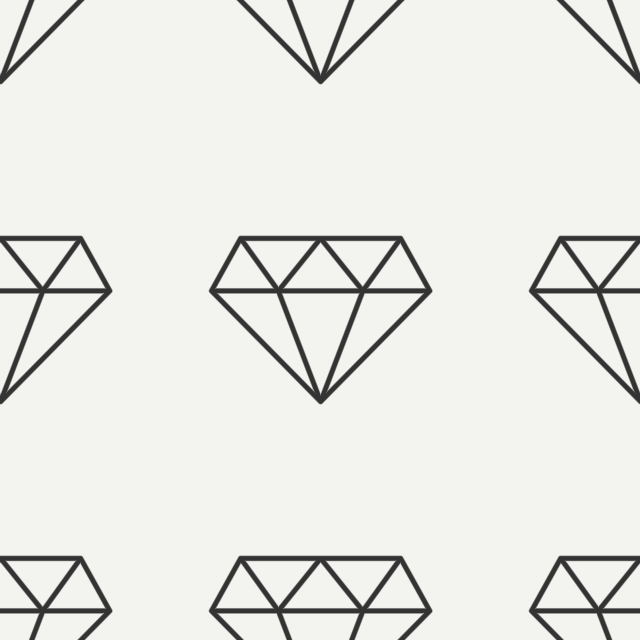
This pattern is drawn by a three.js fragment shader. Its source:

```glsl
// Outlined cut gems on an off-white ground, two across and two down.
// Each cell is mirrored about its axis, and the gem is the union of
// seven round-ended strokes measured as distances to segments.
varying vec2 vUv;

float segment(vec2 p, vec2 a, vec2 b) {
  vec2 pa = p - a, ba = b - a;
  return length(pa - ba * clamp(dot(pa, ba) / dot(ba, ba), 0.0, 1.0));
}

// Distance to the gem's strokes, in cell units
float gemOutline(vec2 p) {
  p.x = abs(p.x);
  vec2 crown = vec2(0.0, 0.255);
  vec2 shoulder = vec2(0.25, 0.255);
  vec2 girdle = vec2(0.341, 0.091);
  vec2 facet = vec2(0.132, 0.091);
  vec2 tip = vec2(0.0, -0.255);

  // Silhouette
  float d = segment(p, crown, shoulder);
  d = min(d, segment(p, shoulder, girdle));
  d = min(d, segment(p, girdle, tip));

  // Girdle line and inner facets
  d = min(d, segment(p, vec2(0.0, girdle.y), girdle));
  d = min(d, segment(p, crown, facet));
  d = min(d, segment(p, facet, shoulder));
  return min(d, segment(p, facet, tip));
}

void main() {
  // Gems sit on the canvas centre and on its edges
  vec2 cell = fract(vUv * 2.0 + vec2(0.498, 0.5)) - 0.5;
  float ink = 1.0 - smoothstep(0.005, 0.011, gemOutline(cell));
  vec3 paper = vec3(0.953, 0.957, 0.937);
  gl_FragColor = vec4(mix(paper, vec3(0.2), ink), 1.0);
}
```
